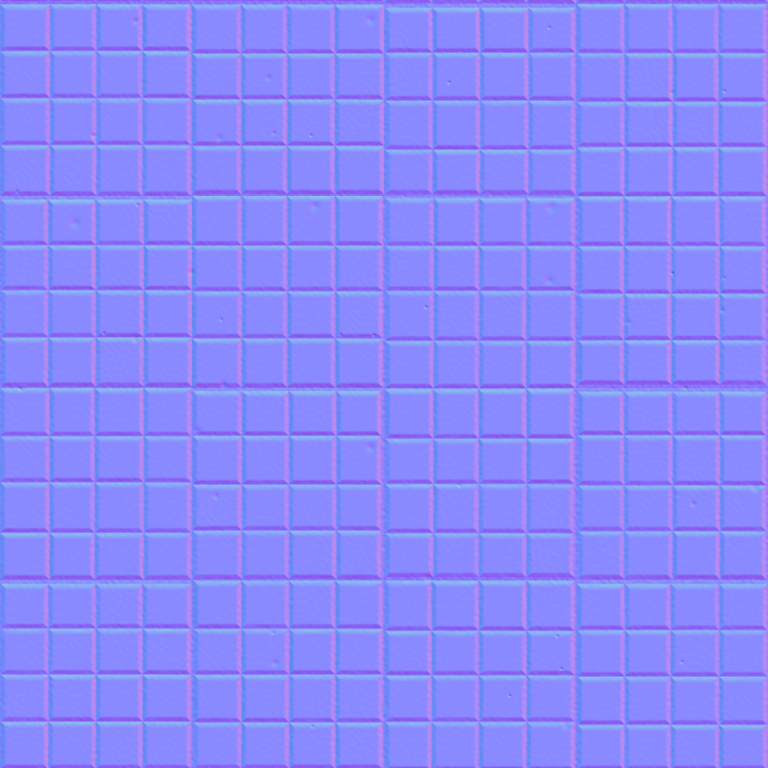
This texture map is drawn by a three.js fragment shader. Its source:

```glsl
varying vec2 vUv;

const float SLABS = 4.0;                      // slabs across and up
const float TILES = 4.0;                      // tiles per slab side
const vec2 ORIGIN = vec2(0.0, 0.0055);        // offset of the slab grid
const vec2 INSET = vec2(0.007, 0.010);        // slab margin, in slab units
const vec2 LINE_JITTER = vec2(0.03, 0.05);    // groove wander, in tile units
const float BEVEL_START = 0.06;               // bevel falloff, in tile units
const float BEVEL_END = 0.125;
const float EDGE = 0.022;                     // edge softness, in tile units
const float TILT_LEFT = 0.27;
const float TILT_RIGHT = 0.34;
const float TILT_BOTTOM = 0.35;
const float TILT_TOP = 0.38;
const vec3 FLAT_COLOR = vec3(0.54, 0.54, 1.0);
const float BLUE_DIP = 0.5;                   // blue lost on slopes
const float GRAIN_SCALE = 190.0;
const float GRAIN_FLAT = 0.035;
const float GRAIN_JOINT = 0.16;
const float PIT_CELLS = 13.0;
const float PIT_CHANCE = 0.26;

float hash(vec3 p) {
  p = fract(p * vec3(0.1031, 0.1030, 0.0973));
  p += dot(p, p.yzx + 33.33);
  return fract((p.x + p.y) * p.z);
}

vec2 gradient(vec2 cell, float period) {
  float angle = 6.2832 * hash(vec3(mod(cell, period), 7.0));
  return vec2(cos(angle), sin(angle));
}

// Gradient noise that wraps after a whole period.
float noise(vec2 p, float period) {
  vec2 i = floor(p), f = p - i;
  vec2 u = f * f * f * (f * (f * 6.0 - 15.0) + 10.0);
  vec2 e = vec2(1.0, 0.0);
  float low = mix(dot(gradient(i, period), f),
                  dot(gradient(i + e, period), f - e), u.x);
  float high = mix(dot(gradient(i + e.yx, period), f - e.yx),
                   dot(gradient(i + 1.0, period), f - 1.0), u.x);
  return mix(low, high, u.y);
}

// Slope of the fine surface grain.
vec2 grainSlope(vec2 uv) {
  vec2 p = uv * GRAIN_SCALE;
  vec2 e = vec2(0.35, 0.0);
  return vec2(noise(p - e, GRAIN_SCALE) - noise(p + e, GRAIN_SCALE),
              noise(p - e.yx, GRAIN_SCALE) - noise(p + e.yx, GRAIN_SCALE));
}

// Sparse round pits, most of them tiny and a few wide and shallow.
vec2 pitSlope(vec2 uv) {
  vec2 p = uv * PIT_CELLS;
  vec2 cell = floor(p);
  float present = step(hash(vec3(cell, 11.0)), PIT_CHANCE);
  vec2 center = 0.2 + 0.6 * vec2(hash(vec3(cell, 12.0)), hash(vec3(cell, 13.0)));
  float size = hash(vec3(cell, 14.0));
  float radius = mix(0.025, 0.075, size * size * size);
  vec2 d = (p - cell - center) / radius;
  return -d * exp(-dot(d, d)) * present * mix(0.9, 0.3, size);
}

// Signed offset from the nearest groove line, with that line's index.
vec2 nearestLine(float t, float jitter, vec2 slab, float axis) {
  float line = clamp(floor(t + 0.5), 0.0, TILES);
  float seed = line + axis * 20.0 + 30.0;
  float wander = (hash(vec3(slab, seed)) - 0.5) * 2.0 * jitter;
  return vec2(t - line + wander, line);
}

// Side of the groove: +1 beyond it, -1 before it; outer lines face inward.
float facing(vec2 line) {
  if (line.y < 0.5) return 1.0;
  if (line.y > TILES - 0.5) return -1.0;
  return clamp(line.x / EDGE, -1.0, 1.0);
}

void main() {
  // Slabs, each split into tiles
  vec2 grid = (vUv + ORIGIN) * SLABS;
  vec2 slab = mod(floor(grid), SLABS);
  vec2 t = (fract(grid) - INSET) / (1.0 - 2.0 * INSET) * TILES;
  vec2 lineX = nearestLine(t.x, LINE_JITTER.x, slab, 0.0);
  vec2 lineY = nearestLine(t.y, LINE_JITTER.y, slab, 1.0);
  vec2 side = vec2(facing(lineX), facing(lineY));
  vec2 inside = vec2(lineX.x, lineY.x) * side;
  float depth = min(inside.x, inside.y);

  // Mitred bevels
  vec2 toward = side * 0.5 + 0.5;
  vec2 slope = vec2(mix(TILT_RIGHT, -TILT_LEFT, toward.x),
                    mix(TILT_TOP, -TILT_BOTTOM, toward.y));
  vec2 start = vec2(BEVEL_START, mix(0.01, BEVEL_START, toward.y));
  vec2 end = vec2(BEVEL_END, mix(0.155, BEVEL_END, toward.y));
  vec2 band = 1.0 - smoothstep(start, end, inside);
  float mitre = smoothstep(-EDGE, EDGE, inside.x - inside.y);
  vec2 tilt = slope * band * vec2(1.0 - mitre, mitre);

  // Uneven bevels and rough gaps between slabs
  vec2 tile = slab * TILES + floor(t);
  float wear = mix(0.86, 1.08, hash(vec3(tile, 3.0)));
  wear += 0.22 * noise(vUv * 48.0, 48.0);
  float gap = 1.0 - smoothstep(-EDGE, EDGE, depth);
  gap *= step(min(min(lineX.y, TILES - lineX.y), min(lineY.y, TILES - lineY.y)), 0.5);
  tilt = mix(tilt * wear, vec2(0.02, -0.09), gap * 0.75);

  // Grain, scuffs and pits
  float scuff = 0.8 + 1.2 * max(noise(vUv * 9.0, 9.0), 0.0);
  float joint = max(gap, 0.35 * max(band.x, band.y));
  tilt += grainSlope(vUv) * mix(GRAIN_FLAT * scuff, GRAIN_JOINT, joint);
  tilt += pitSlope(vUv);

  vec3 color = FLAT_COLOR + vec3(0.5 * tilt, -BLUE_DIP * dot(tilt, tilt));
  gl_FragColor = vec4(clamp(color, 0.0, 1.0), 1.0);
}
```
